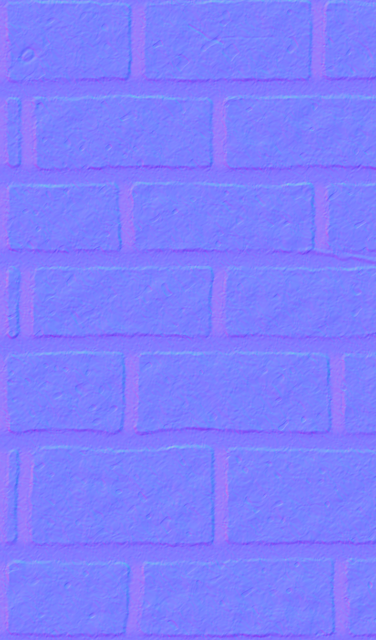
A WebGL 2 fragment shader for this texture map:

```glsl
#version 300 es
precision highp float;
// Tangent-space normal map of a worn brick wall: seven courses in running bond.
uniform vec2 u_resolution;
out vec4 fragColor;

// Centre lines of the bed joints, and of the two head joints in each course.
const float BED[8] = float[](-0.07, 1.07, 2.12, 3.10, 4.15, 5.28, 6.63, 7.72);
const float HEAD_A[7] = float[](1.655, 0.32, 1.515, 0.30, 1.555, 0.29, 1.615);
const float HEAD_B[7] = float[](3.815, 2.635, 3.87, 2.63, 4.03, 2.645, 4.08);

float hash(vec2 p) {
  vec3 q = fract(p.xyx * 0.1031);
  q += dot(q, q.yzx + 33.33);
  return fract((q.x + q.y) * q.z);
}

// Value noise with a quintic fade
float noise(vec2 p) {
  vec2 i = floor(p), f = fract(p);
  f = f * f * f * (f * (f * 6.0 - 15.0) + 10.0);
  return mix(mix(hash(i), hash(i + vec2(1, 0)), f.x),
             mix(hash(i + vec2(0, 1)), hash(i + 1.0), f.x), f.y);
}

// Noise on a turned grid, so that no grain follows the axes
float grain(vec2 p) {
  return noise(mat2(0.8, 0.6, -0.6, 0.8) * p);
}

float segment(vec2 p, vec2 a, vec2 b) {
  vec2 d = b - a;
  return length(p - a - d * clamp(dot(p - a, d) / dot(d, d), 0.0, 1.0));
}

// Wandering and chipped brick outlines
vec2 warp(vec2 p) {
  vec2 slow = vec2(noise(p * 1.3 + 7.0), noise(p * 1.3 + 31.0)) - 0.5;
  vec2 chips = vec2(grain(p * 10.0 + 50.0), grain(p * 10.0 + 83.0)) - 0.5;
  return p + 0.06 * slow + 0.022 * chips;
}

// Offset beyond the brick sides (xy), and position in the brick from -1 to 1 (zw)
vec4 brick(vec2 p) {
  p = warp(p);
  int row = 0;
  for (int i = 1; i < 7; i++) if (p.y > BED[i]) row = i;
  float a = HEAD_A[row], b = HEAD_B[row];
  float left = p.x < a ? 0.0 : p.x < b ? a : b;
  float right = p.x < a ? a : p.x < b ? b : 4.65;
  vec2 lo = vec2(left, BED[row]) + vec2(0.08, 0.1);
  vec2 hi = vec2(right, BED[row + 1]) - vec2(0.08, 0.1);
  vec2 local = p - 0.5 * (lo + hi), size = 0.5 * (hi - lo);
  return vec4(abs(local) - size, local / size);
}

float roundedBox(vec2 q) {
  q += 0.075;
  return length(max(q, 0.0)) + min(max(q.x, q.y), 0.0) - 0.075;
}

float height(vec2 p) {
  float d = roundedBox(brick(p).xy);
  float face = smoothstep(0.02, -0.03, d);
  float h = (0.0025 + 0.009 * grain(p * 5.0 + 3.0)) * face;

  // Fired clay wrinkles, mortar grain, crumbling along the edges
  vec2 w = p + 0.04 * vec2(noise(p * 8.0), noise(p * 8.0 + 19.0));
  float edge = smoothstep(0.06, 0.0, abs(d));
  h += mix(0.0010, 0.0026, face) * grain(w * vec2(22.0, 25.0));
  h += (0.0019 + 0.0018 * edge) * grain(w * 39.0 + 11.0);

  // Sparse shallow pits
  h -= 0.004 * face * smoothstep(0.8, 1.0, grain(w * 11.0 + 61.0));

  // Round dent, scratches and a mortar ridge
  float ring = (length(w - vec2(0.35, 0.7)) - 0.075) / 0.028;
  h -= 0.006 * exp(-ring * ring);
  float scratch = segment(w, vec2(2.3, 0.34), vec2(2.68, 0.54));
  float arc = segment(w - vec2(0.0, 0.03 * sin(p.x * 4.0)), vec2(2.62, 0.52), vec2(3.3, 0.46));
  h -= 0.004 * smoothstep(0.03, 0.0, scratch) + 0.002 * smoothstep(0.025, 0.0, arc);
  h += 0.006 * smoothstep(0.05, 0.0, segment(w, vec2(3.62, 3.02), vec2(4.6, 3.16)));
  return h;
}

void main() {
  // Canvas is 4.52 by 7.68 units, y running down
  vec2 uv = gl_FragCoord.xy / u_resolution;
  vec2 p = vec2(uv.x, 1.0 - uv.y) * vec2(4.52, 7.68);

  // Slope of the relief
  vec2 e = vec2(0.009, 0.0);
  vec2 n = vec2(height(p + e.xy) - height(p - e.xy),
                height(p + e.yx) - height(p - e.yx)) / (2.0 * e.x);

  // Broad lean of faces, bed joints and head joints
  vec4 b = brick(p);
  float face = smoothstep(0.04, -0.04, roundedBox(b.xy));
  float head = smoothstep(-0.02, 0.05, b.x) * smoothstep(0.06, -0.1, b.y);
  float below = smoothstep(0.1, 0.0, b.y) * step(0.0, b.w);
  vec2 faceLean = vec2(-0.028, 0.008 - 0.008 * b.w);
  vec2 bedLean = vec2(0.02, -0.035 - 0.045 * below);
  vec2 mortarLean = mix(bedLean, vec2(0.19, -0.015), head);
  n += mix(mortarLean, faceLean, face);

  n = clamp(n, -0.5, 0.5);
  vec3 normal = vec3(n, sqrt(1.0 - dot(n, n)));
  fragColor = vec4(0.5 + 0.5 * normal, 1.0);
}
```
